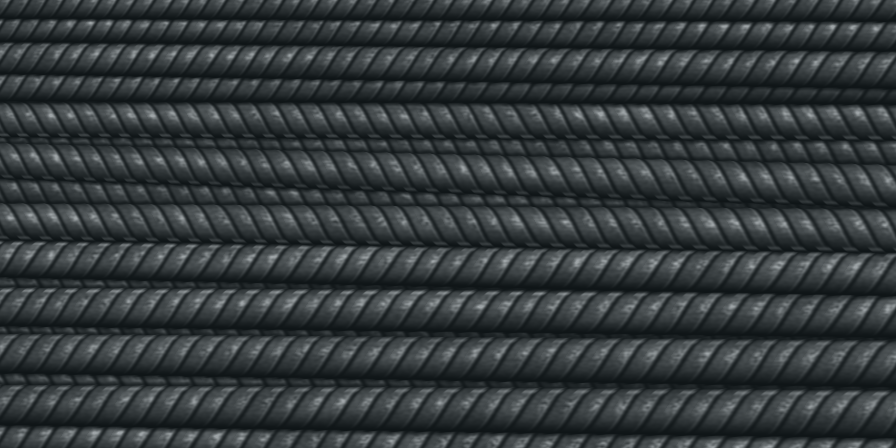
Write a WebGL 2 fragment shader that draws this texture.

```glsl
#version 300 es
precision highp float;
// A stack of ribbed steel bars lying nearly level, seen from the side.
// Each bar is a shaded cylinder with helical ribs, painted back layer first;
// gradient noise varies the steel, and contact shadows part the bars.

uniform vec2 u_resolution;
out vec4 fragColor;

// Layout, in units of the canvas height
const int BARS = 12;
const vec3 ROW_CURVE = vec3(-0.0326, 0.1283, -0.00326); // rows crowd upward
const float NUDGE[BARS] = float[](0.033, -0.007, -0.012, -0.017, -0.023, -0.033,
                                  -0.008, 0.026, 0.026, 0.0, 0.010, 0.008);
const float TILT[BARS] = float[](-0.045, -0.021, -0.023, -0.018, -0.034, -0.021,
                                 -0.057, 0.0, 0.0, -0.026, -0.015, 0.0);
const float RADIUS = 0.052;
const float RADIUS_LOSS = 0.0012;  // per row
const float RIB_PITCH = 1.06;      // in radii
const float RIB_LEAN = 0.58;       // in radii per radian
const float SEAM_HEIGHT = 0.83;    // in radii

// Material
const vec3 STEEL_DARK = vec3(0.060, 0.083, 0.091);
const vec3 STEEL_LIGHT = vec3(0.62, 0.645, 0.655);
const vec2 LIGHT = vec2(0.40, 0.92);
const float BACK_DIM = 0.78;

float hash(float n) {
    return fract(sin(n * 91.345) * 4375.85);
}

vec2 gradient(vec2 cell) {
    float a = 6.2832 * hash(dot(cell, vec2(1.0, 57.31)));
    return vec2(cos(a), sin(a));
}

float gradientNoise(vec2 p) {
    vec2 i = floor(p), f = p - i;
    vec2 w = f * f * f * (f * (f * 6.0 - 15.0) + 10.0);
    vec2 e = vec2(1.0, 0.0);
    float low = mix(dot(gradient(i), f), dot(gradient(i + e), f - e), w.x);
    float high = mix(dot(gradient(i + e.yx), f - e.yx), dot(gradient(i + 1.0), f - 1.0), w.x);
    return mix(low, high, w.y);
}

float bell(float x, float width) {
    return exp(-x * x / (width * width));
}

// Height of the axis of a bar at x
float axisHeight(int i, float x) {
    float n = float(i);
    return dot(ROW_CURVE, vec3(1.0, n, n * n)) + NUDGE[i] + TILT[i] * (0.5 * x - 0.5);
}

// Brightness of the steel; v runs from -1 to 1 across the bar, f from 0 to 1 per rib
float steelTone(float v, float f, float slant, vec2 p, float seed) {
    float diffuse = max(dot(vec2(v, sqrt(max(1.0 - v * v, 0.0))), LIGHT), 0.0);
    float groove = bell(f - 0.58, 0.12);
    float ridge = bell(f - 0.40, 0.08);
    float patches = gradientNoise(vec2(p.x * 6.0, v * 1.2 + seed * 37.0));
    float grain = gradientNoise(vec2(p.x * 75.0, p.y * 130.0 + seed * 11.0));

    float tone = 0.41 * pow(diffuse, 1.7) * (1.0 + 0.35 * patches + 0.22 * grain);
    tone *= 1.0 - 0.74 * groove;
    tone += 0.15 * ridge * diffuse;
    // Broken gleam along the lit side of the ribs
    float gleam = bell(v - 0.28, 0.30) * bell(f - 0.26, 0.18);
    tone += gleam * (0.30 + 0.45 * grain + 0.20 * patches);
    // Lengthwise seam, cut into dashes by the ribs
    float dash = smoothstep(0.02, 0.14, f) * (1.0 - smoothstep(0.52, 0.66, f));
    tone += bell(v - slant * SEAM_HEIGHT, 0.09) * dash * (0.18 + 0.28 * hash(seed + 3.0));
    return max(tone, 0.0);
}

void main() {
    vec2 p = gl_FragCoord.xy / u_resolution.y;
    float pixel = 1.0 / u_resolution.y;
    float tone = 0.02;

    for (int layer = 0; layer < 2; layer++) {
        bool back = layer == 0;
        for (int i = 0; i < BARS; i++) {
            // Back bars show through the gaps between two front rows
            int next = back ? min(i + 1, BARS - 1) : i;
            float axis = 0.5 * (axisHeight(i, p.x) + axisHeight(next, p.x));
            float baseRadius = RADIUS - RADIUS_LOSS * float(i);
            float radius = baseRadius * (0.91 + 0.09 * p.x);
            float offset = p.y - axis;
            if (abs(offset) > 1.5 * radius) continue;

            float seed = hash(float(i) + 20.0 * float(layer) + 1.0);
            float slant = (back || (i >= 5 && i <= 7)) ? -1.0 : 1.0;
            float v = clamp(offset / radius, -1.0, 1.0);
            float lean = slant * RIB_LEAN * (slant < 0.0 ? 0.85 : 1.0);
            float along = p.x * (1.05 - 0.05 * p.x) / baseRadius - lean * asin(v);
            float wobble = 0.12 * gradientNoise(vec2(p.x * 9.0, seed * 50.0));
            float f = fract(along / RIB_PITCH + seed + wobble);

            // Ribs swell the outline; the bar darkens what lies beside it
            float edge = abs(offset) - radius * (0.97 + 0.05 * bell(f - 0.3, 0.2));
            tone *= mix(0.35, 1.0, smoothstep(0.0, 0.24 * radius, edge));
            float bar = steelTone(v, f, slant, p, seed) * (back ? BACK_DIM : 0.92 + 0.16 * seed);
            tone = mix(tone, bar, 1.0 - smoothstep(-pixel, pixel, edge));
        }
    }
    fragColor = vec4(mix(STEEL_DARK, STEEL_LIGHT, min(tone, 1.0)), 1.0);
}
```
